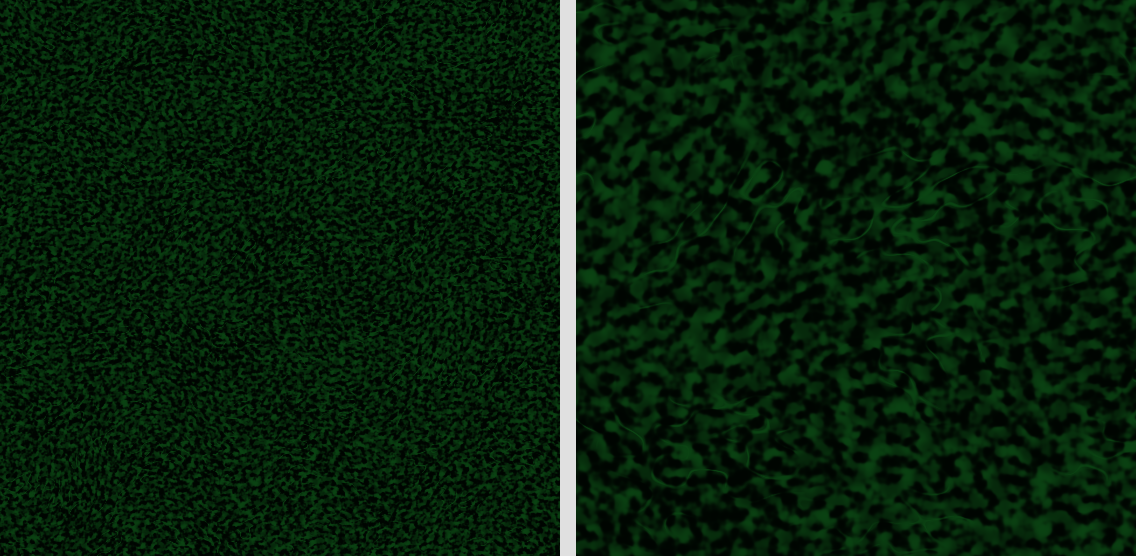
Left: the whole. Right: its middle third, enlarged.
Reproduce this texture procedurally as a Shadertoy shader.

```glsl
// A dense mat of dark green, worm-like grains crossed by thin bright fibres.
// Stretched gradient noise is blended over several directions by a slow flow
// field, cut into flat-topped grains of varied shade and mapped to green.

#define GRAIN_FREQ 140.0   // grains per canvas height
#define GRAIN_STRETCH 1.5  // grain length over width
#define FIBRE_FREQ 62.0    // fibre bands per canvas height
#define FIBRE_STRETCH 2.6  // fibre length over width
#define FIBRE_GAIN 1.5     // brightness of the fibres
#define ROUGHNESS 0.36     // share of fine detail
#define FLOW_ANGLE 0.22    // mean direction in radians
#define FLOW_FOCUS 1.0     // how closely grains follow the flow
#define TONE_BIAS 0.25     // shifts the balance of dark and light
#define EDGE_SLOPE 0.92    // steepness of the grain edges
#define DARK_GREEN vec3(0.0, 0.020, 0.004)
#define LIGHT_GREEN vec3(0.042, 0.265, 0.073)

const float PI = 3.14159;
const int DIRECTIONS = 5;

float hash(vec2 cell) {
    vec3 h = fract(cell.xyx * vec3(0.1031, 0.1030, 0.0973));
    h += dot(h, h.yzx + 33.33);
    return fract((h.x + h.y) * h.z);
}

// Dot product of a random unit gradient with the offset from its corner.
float corner(vec2 cell, vec2 offset) {
    float angle = 2.0 * PI * hash(cell);
    return dot(vec2(cos(angle), sin(angle)), offset);
}

// Gradient noise scaled to a standard deviation of about one.
float noise(vec2 p) {
    vec2 cell = floor(p), f = p - cell;
    vec2 s = f * f * f * (f * (f * 6.0 - 15.0) + 10.0);
    vec2 e = vec2(1.0, 0.0);
    float low = mix(corner(cell, f), corner(cell + e, f - e), s.x);
    float high = mix(corner(cell + e.yx, f - e.yx),
                     corner(cell + e.xx, f - e.xx), s.x);
    return 5.0 * mix(low, high, s.y);
}

// Grain height in x and fibre height in y, both drawn out along the flow.
vec2 flowLayers(vec2 p, float flow) {
    vec2 sum = vec2(0.0);
    float power = 0.0;
    for (int i = 0; i < DIRECTIONS; i++) {
        float angle = PI * float(i) / float(DIRECTIONS) + 0.1;
        float weight = exp(FLOW_FOCUS * (cos(2.0 * (angle - flow)) - 1.0));
        float c = cos(angle), s = sin(angle);
        vec2 q = vec2(c * p.x + s * p.y, c * p.y - s * p.x);
        vec2 shift = vec2(17.3, 41.7) * float(i + 1);
        float grain = noise(q * GRAIN_FREQ / vec2(GRAIN_STRETCH, 1.0) + shift);
        float fibre = noise(q * FIBRE_FREQ / vec2(FIBRE_STRETCH, 1.0) - shift);
        sum += weight * vec2(grain, fibre);
        power += weight * weight;
    }
    return sum / sqrt(power);
}

void mainImage(out vec4 fragColor, in vec2 fragCoord) {
    vec2 p = fragCoord / iResolution.y;

    // Slow fields: direction, patches of shade, and where fibres gather
    float flow = FLOW_ANGLE + 0.42 * noise(p * 5.0 + 3.7);
    float patches = noise(p * 9.0 + 21.3) + 0.7 * noise(p * 23.0 + 8.1);
    float gather = smoothstep(-0.8, 1.2, noise(p * 14.0 + 55.9));

    // Grains with fine roughness
    vec2 layers = flowLayers(p, flow);
    float height = layers.x + 0.13 * patches;
    height += ROUGHNESS * noise(p * GRAIN_FREQ * 1.7 + 71.3);

    // Fibres: bright crests along the zero lines, with darker flanks
    float crest = gather * (1.0 - smoothstep(0.0, 0.48, abs(layers.y)));
    height += FIBRE_GAIN * crest - 0.35 * gather;

    // Flat-topped grains, each shaded by a coarser field; fibres stay bright
    float body = 0.5 + 0.5 * tanh(EDGE_SLOPE * (height + TONE_BIAS));
    float shade = 0.78 + 0.22 * tanh(0.8 * noise(p * GRAIN_FREQ * 0.55 + 33.1));
    float tone = pow(body, 1.35) * max(shade, crest);
    fragColor = vec4(mix(DARK_GREEN, LIGHT_GREEN, tone), 1.0);
}
```
